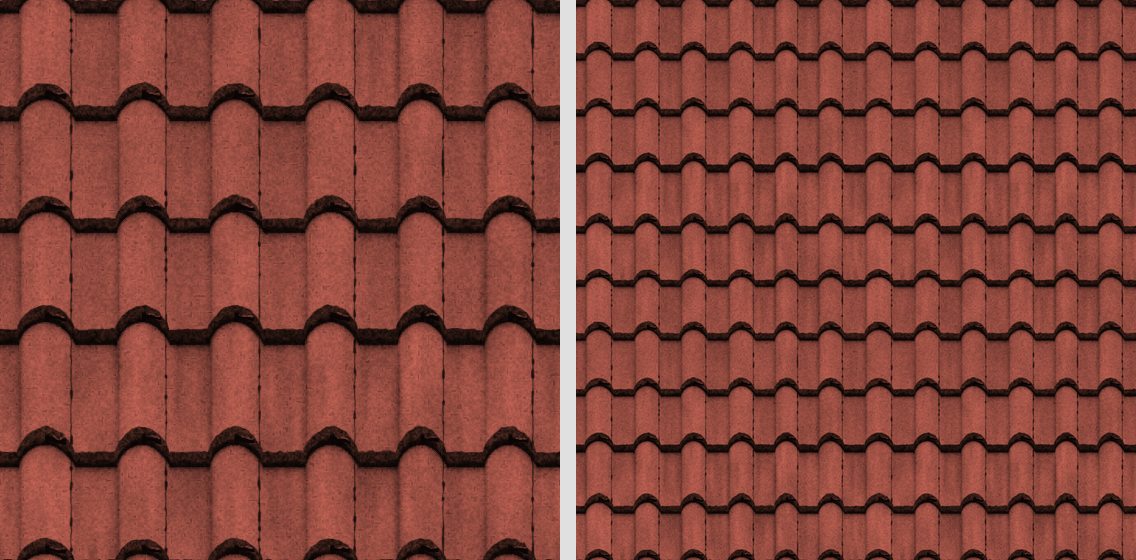
Left, the tile; right, the same tile 2 across and 2 down.
A Shadertoy shader for this texture:

```glsl
// Interlocking clay roof tiles: rounded rolls beside flat pans, in overlapping rows.
// Two arch curves bound the dark front lip of each row; wrapping noise adds grain,
// streaks and wear, and a periodic warp makes the laying slightly uneven.
#define COLS 6.0
#define ROWS 5.0
#define CLAY vec3(0.625, 0.317, 0.270)
#define LIP_BROWN vec3(0.20, 0.105, 0.082)
#define LIP_BLACK vec3(0.055, 0.030, 0.024)
#define CHIP_RED vec3(0.36, 0.18, 0.155)
#define LIP_HEIGHT 0.164
#define JOINT_X 0.255
#define GRAIN 0.30
#define STREAKS 0.16

const float TAU = 6.2831853;

float hash(vec2 p) {
    vec3 q = fract(vec3(p.xyx) * 0.1031);
    q += dot(q, q.yzx + 33.33);
    return fract((q.x + q.y) * q.z);
}

// Value noise over the unit canvas, wrapping after "cells" lattice steps
float noise(vec2 uv, vec2 cells) {
    vec2 p = uv * cells, i = floor(p), f = fract(p);
    f = f * f * (3.0 - 2.0 * f);
    vec2 a = mod(i, cells), b = mod(i + 1.0, cells);
    return mix(mix(hash(a), hash(vec2(b.x, a.y)), f.x),
               mix(hash(vec2(a.x, b.y)), hash(b), f.x), f.y);
}

float arch(float x, float halfWidth, float power) {
    float k = x / halfWidth;
    return pow(max(1.0 - k * k, 0.0), power);
}

// Heights of the lip's lower and upper outlines above the row line
float lowerEdge(float x) {
    return 0.23 * (x < 0.0 ? arch(x, 0.27, 0.6) : arch(x, 0.30, 0.9));
}
float upperEdge(float x) {
    return LIP_HEIGHT + 0.25 * arch(x, 0.29, 0.75);
}

// Converts a vertical gap to a distance across a sloping edge
float acrossSlope(float gap, float rise) {
    float slope = rise / 0.008;
    return gap / sqrt(1.0 + slope * slope);
}

// Uneven spacing of columns and rows, periodic over the canvas
vec2 layTiles(vec2 uv) {
    float dx = 0.035 * cos(TAU * (uv.x - 0.97)) + 0.022 * cos(2.0 * TAU * (uv.x - 0.42));
    float dy = 0.045 * cos(TAU * (uv.y - 0.12)) + 0.024 * cos(2.0 * TAU * (uv.y - 0.15));
    return uv * vec2(COLS, ROWS) + vec2(dx - 0.008, dy - 0.89);
}

void mainImage(out vec4 fragColor, in vec2 fragCoord) {
    vec2 uv = fragCoord / iResolution.xy;
    float aa = COLS / iResolution.y;
    float rowHeight = COLS / ROWS;
    vec2 laid = layTiles(uv);
    float x = fract(laid.x) - 0.5;
    float y = fract(laid.y) * rowHeight;

    // Noise layers
    float fine = noise(uv, vec2(360.0)) - 0.5;
    float medium = noise(uv + 0.37, vec2(170.0)) - 0.5;
    float wear = noise(uv, vec2(96.0)) - 0.5;
    float patches = noise(uv, vec2(18.0, 15.0)) - 0.5;
    float streak = noise(uv, vec2(66.0, 10.0)) - 0.5;

    // Lip outlines
    float low = lowerEdge(x);
    float high = upperEdge(x) + 0.022 * wear + 0.016 * medium;
    float aboveLow = acrossSlope(y - low, lowerEdge(x + 0.004) - lowerEdge(x - 0.004));
    float aboveHigh = acrossSlope(y - high, upperEdge(x + 0.004) - upperEdge(x - 0.004));
    float lip = smoothstep(-aa, aa, aboveLow) * (1.0 - smoothstep(-aa, aa, aboveHigh));

    // Tile surface: rounded roll, flat pan, shadow below the lip above
    float row = mod(floor(laid.y) - step(y, low), ROWS);
    float column = mod(floor(laid.x - 0.5 - JOINT_X), COLS);
    float below = low - y + (y < low ? 0.0 : rowHeight);
    float onRoll = smoothstep(-0.27, -0.22, x) * (1.0 - smoothstep(0.24, 0.26, x));
    float rollLight = 1.05 - 1.3 * (x + 0.02) * (x + 0.02);
    float panLight = 0.955 - 0.10 * smoothstep(-0.36, -0.26, x) * (1.0 - step(0.0, x));
    float tone = mix(panLight, rollLight, onRoll);
    tone -= 0.16 * exp(-abs(x + 0.255) / 0.022);
    tone *= 1.0 - 0.45 * exp(-below / 0.035) - mix(0.13, 0.06, onRoll) * exp(-below / 0.25);
    tone += 0.05 * (hash(vec2(column, row) + 7.0) - 0.5);
    tone += STREAKS * streak * (0.4 + hash(vec2(row, 3.0))) + 0.10 * patches;
    tone += GRAIN * (0.6 * fine + 0.5 * medium);
    tone -= 0.22 * smoothstep(0.30, 0.45, medium);
    vec3 color = CLAY * tone;

    // Pitted joint along the right side of the roll
    float pits = noise(uv, vec2(COLS, 110.0));
    float jointWidth = 0.006 + 0.009 * smoothstep(0.55, 0.9, pits);
    float joint = 1.0 - smoothstep(jointWidth - aa, jointWidth + aa, abs(x - JOINT_X + 0.01 * wear));
    color *= 1.0 - joint * (0.45 + 0.40 * pits);

    // Front lip: brown cap above a black undercut
    float depth = clamp((y - low) / max(high - low, 0.01), 0.0, 1.0);
    float brown = smoothstep(0.18, 0.55, depth + 0.35 * wear);
    brown *= 0.50 + 0.55 * hash(vec2(mod(floor(laid.y), ROWS), 11.0)) + 0.25 * onRoll;
    vec3 lipColor = mix(LIP_BLACK, LIP_BROWN, clamp(brown, 0.0, 1.0)) * (1.0 + 0.9 * fine + 0.6 * medium);

    // Notch and chipped sliver where neighbouring tiles interlock
    float crack = y - 0.30 + 0.16 * max(x, 0.0) + 0.035 * wear;
    float crackSpan = smoothstep(-0.02, 0.02, x) * (1.0 - smoothstep(0.19, 0.22, x));
    float notch = (1.0 - smoothstep(0.015, 0.03, abs(x - 0.015))) * smoothstep(0.36, 0.32, y);
    float gap = crackSpan * (1.0 - smoothstep(0.016, 0.026, abs(crack)));
    lipColor = mix(lipColor, LIP_BLACK * 0.7, max(notch, gap));
    float sliver = (1.0 - smoothstep(0.006, 0.016, abs(crack - 0.024)));
    sliver *= smoothstep(0.05, 0.08, x) * (1.0 - smoothstep(0.18, 0.20, x));
    lipColor = mix(lipColor, CHIP_RED * (1.0 + fine), 0.85 * sliver);

    color = mix(color, lipColor, lip);
    fragColor = vec4(clamp(color, 0.0, 1.0), 1.0);
}
```
